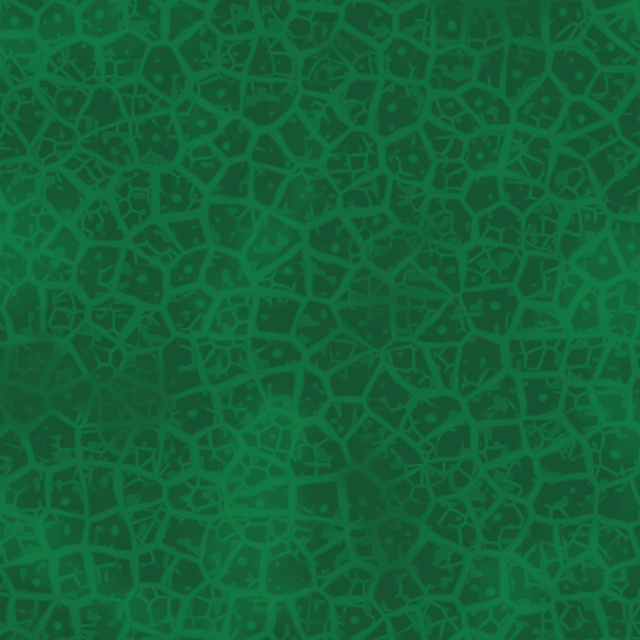
Reproduce this texture procedurally as a WebGL 2 fragment shader.

```glsl
#version 300 es
precision highp float;

uniform vec2 u_resolution;
out vec4 fragColor;

const vec3 DARK = vec3(0.082, 0.322, 0.192);
const vec3 VEIN = vec3(0.072, 0.440, 0.246);
const vec3 GLOW = vec3(0.068, 0.500, 0.275);
const float CELLS = 15.0;        // large cells across the canvas
const float FINE_CELLS = 33.0;   // small cells across the canvas
const float VEIN_WIDTH = 0.085;  // half width, in large cells
const float FINE_WIDTH = 0.085;  // half width, in small cells
const float JITTER = 0.85;
const float WARP = 0.006;
const float SPECK_SCALE = 85.0;
const float CLOUD_SCALE = 5.0;

float hash(vec2 p) {
    vec3 q = fract(vec3(p.xyx) * 0.1031);
    q += dot(q, q.yzx + 33.33);
    return fract((q.x + q.y) * q.z);
}

vec2 hash2(vec2 p) {
    return vec2(hash(p + 17.3), hash(p + 91.7));
}

float noise(vec2 p) {
    vec2 i = floor(p), f = fract(p);
    f = f * f * (3.0 - 2.0 * f);
    return mix(mix(hash(i), hash(i + vec2(1, 0)), f.x),
               mix(hash(i + vec2(0, 1)), hash(i + vec2(1, 1)), f.x), f.y);
}

float fbm(vec2 p) {
    float sum = 0.0, amp = 0.5;
    for (int i = 0; i < 4; i++) {
        sum += amp * noise(p);
        p = mat2(1.6, 1.2, -1.2, 1.6) * p + 7.1;
        amp *= 0.5;
    }
    return sum / 0.9375;
}

vec2 seed(vec2 cell) {
    return cell + 0.5 + JITTER * (hash2(cell) - 0.5);
}

// Returns distance to the cell border, distance to the seed, cell random
vec3 voronoi(vec2 p) {
    vec2 base = floor(p), nearCell = base, nearest = vec2(0.0);
    float best = 1e5;
    for (int y = -1; y <= 1; y++)
    for (int x = -1; x <= 1; x++) {
        vec2 cell = base + vec2(x, y);
        vec2 r = seed(cell) - p;
        if (dot(r, r) < best) {
            best = dot(r, r);
            nearest = r;
            nearCell = cell;
        }
    }
    float border = 1e5;
    for (int y = -2; y <= 2; y++)
    for (int x = -2; x <= 2; x++) {
        vec2 r = seed(nearCell + vec2(x, y)) - p;
        vec2 gap = r - nearest;
        if (dot(gap, gap) > 1e-5)
            border = min(border, dot(0.5 * (r + nearest), normalize(gap)));
    }
    return vec3(border, sqrt(best), hash(nearCell + 5.5));
}

float stroke(float d, float halfWidth, float soft) {
    return 1.0 - smoothstep(halfWidth - soft, halfWidth + soft, d);
}

void main() {
    vec2 uv = gl_FragCoord.xy / u_resolution;
    vec2 warped = uv + WARP * (vec2(noise(uv * 38.0), noise(uv * 38.0 + 50.0)) - 0.5);

    // Broad veins of uneven width
    vec3 cell = voronoi(warped * CELLS);
    float width = VEIN_WIDTH * mix(0.45, 1.45, noise(uv * 24.0 + 9.0));
    float veins = stroke(cell.x, width, 0.045);

    // Thin broken branches inside the cells
    vec3 fine = voronoi(warped * FINE_CELLS + 40.0);
    float broken = smoothstep(0.36, 0.60, noise(uv * 30.0 + 23.0));
    float branches = broken * stroke(fine.x, FINE_WIDTH, 0.06);

    // Small specks, and a pale kernel in some cells
    float specks = 0.75 * smoothstep(0.66, 0.82, noise(warped * SPECK_SCALE));
    float clearing = step(0.72, cell.z) * stroke(cell.y, 0.30, 0.06);
    float kernel = step(0.72, cell.z) * stroke(cell.y, 0.10, 0.05);
    float inner = max(branches, specks) * (1.0 - 0.85 * clearing);
    float web = max(veins, max(0.9 * inner, kernel));

    // Soft clouds: dim ones sink the web, bright ones fill the gaps
    float cloud = fbm(uv * CLOUD_SCALE + 3.0);
    float dim = 1.0 - smoothstep(0.24, 0.42, cloud);
    float bright = smoothstep(0.54, 0.76, cloud);
    float haze = 0.12 * fbm(uv * 14.0 + 31.0);
    web = mix(web, 0.25 * web + 0.05, 0.8 * dim);
    web = mix(web, 1.0, haze + 0.30 * bright);

    vec3 color = mix(DARK, VEIN, web);
    color = mix(color, GLOW, 0.65 * bright * web);
    fragColor = vec4(color, 1.0);
}
```
